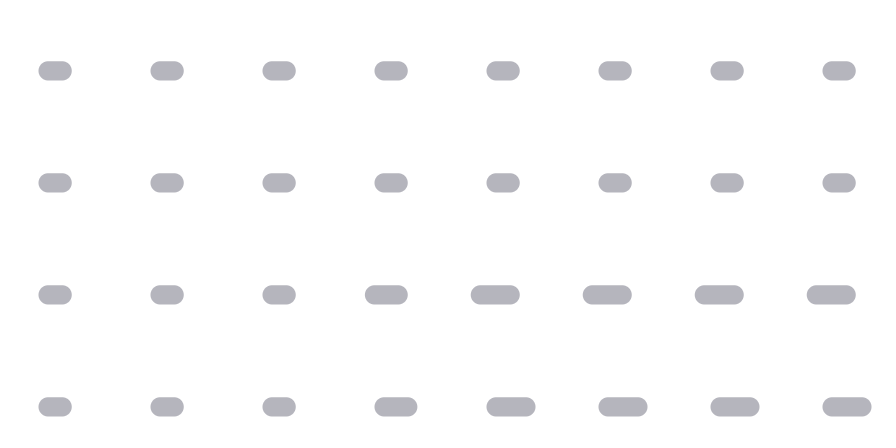
Give the GLSL for this pattern, as a Shadertoy shader.

```glsl
// Grid of small grey pills on white; in the two lower rows they stretch sideways.

const float ROWS = 4.0;
const vec3 PAPER = vec3(1.0);
const vec3 PILL_GREY = vec3(0.71, 0.71, 0.74);

// Pill measures, in cell units
const float LEFT_END = 22.0 / 64.0;
const float RIGHT_END = 41.0 / 64.0;
const float CENTRE_Y = 23.5 / 64.0;
const float RADIUS = 5.5 / 64.0;
const float MAX_STRETCH = 9.0 / 64.0;

// Signed distance to a horizontal pill spanning left to right
float pillDistance(vec2 p, float left, float right, float centreY, float radius) {
    float axisX = clamp(p.x, left + radius, right - radius);
    return length(p - vec2(axisX, centreY)) - radius;
}

// Extra length: none up to the third column, full from the fifth on
float stretchAt(float column, float maxStretch) {
    return maxStretch * clamp(0.61 * (column - 2.0), 0.0, 1.0);
}

// 1 when two whole-number indices agree, else 0
float sameIndex(float a, float b) {
    return 1.0 - step(0.5, abs(a - b));
}

// Soft edge one pixel wide
float coverage(float dist, float pixel) {
    return clamp(0.5 - dist / pixel, 0.0, 1.0);
}

void mainImage(out vec4 fragColor, in vec2 fragCoord) {
    // Square cells, four to the canvas height
    float pixel = ROWS / iResolution.y;
    vec2 grid = fragCoord * pixel;
    vec2 cell = floor(grid);
    vec2 local = fract(grid);

    // Bottom row grows to the right, the row above it to the left
    float stretch = stretchAt(cell.x, MAX_STRETCH);
    float right = RIGHT_END + stretch * sameIndex(cell.y, 0.0);
    float left = LEFT_END - stretch * sameIndex(cell.y, 1.0);

    float dist = pillDistance(local, left, right, CENTRE_Y, RADIUS);
    fragColor = vec4(mix(PAPER, PILL_GREY, coverage(dist, pixel)), 1.0);
}
```
